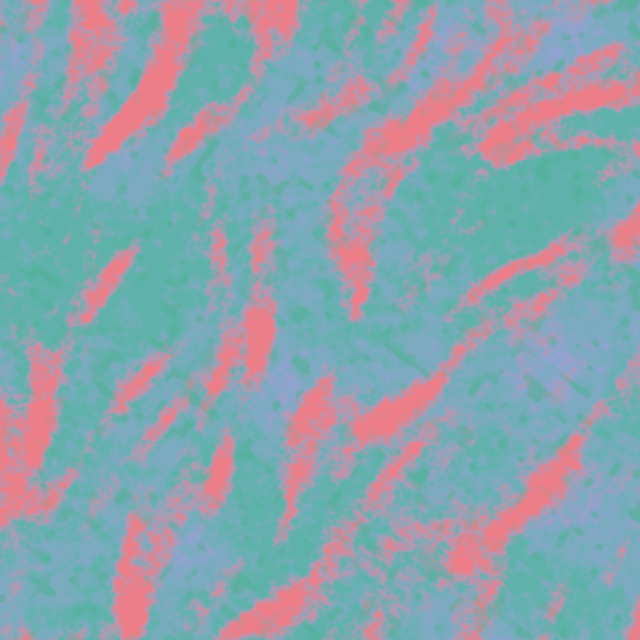
This texture is drawn by a WebGL 1 fragment shader. Its source:

```glsl
precision highp float;
// Mottled teal and lavender ground crossed by soft-edged coral streaks.
// Value noise smeared along a curving direction field gives the streaks;
// patches, mottle and grain tint the ground and roughen the edges.

uniform vec2 u_resolution;

#define STREAK_SCALE 30.0
#define STREAK_REACH 0.1
#define STREAK_GAIN 9.5
#define STREAK_LOW -0.35
#define STREAK_HIGH 1.85
#define EDGE_MOTTLE 1.1
#define EDGE_GRAIN 1.0
#define MOTTLE_SCALE 62.0
#define GRAIN_SCALE 170.0
#define PATCH_SCALE 7.0
#define SPOT_SCALE 56.0
#define STEPS 12

const vec3 TEAL = vec3(0.37, 0.70, 0.67);
const vec3 BLUE = vec3(0.48, 0.67, 0.75);
const vec3 LAVENDER = vec3(0.57, 0.64, 0.81);
const vec3 MAUVE = vec3(0.70, 0.60, 0.69);
const vec3 CORAL = vec3(0.93, 0.49, 0.53);
const vec3 GREEN = vec3(0.31, 0.69, 0.58);

float hash(vec2 p) {
  vec3 q = fract(vec3(p.xyx) * 0.1031);
  q += dot(q, q.yzx + 33.33);
  return fract((q.x + q.y) * q.z);
}

float noise(vec2 p) {
  vec2 cell = floor(p);
  vec2 f = fract(p);
  f = f * f * (3.0 - 2.0 * f);
  float low = mix(hash(cell), hash(cell + vec2(1.0, 0.0)), f.x);
  float high = mix(hash(cell + vec2(0.0, 1.0)), hash(cell + 1.0), f.x);
  return mix(low, high, f.y);
}

// Turned away from the axes so the noise lattice does not show.
vec2 turned(vec2 p) {
  return mat2(0.8, 0.6, -0.6, 0.8) * p + 7.0;
}

// Streaks stand steep at the left and lean over towards the right.
vec2 flow(vec2 p) {
  float lean = 1.35 - 0.75 * p.x + 0.7 * (p.y - 0.5) * (1.0 - p.x);
  float angle = lean + 1.5 * (noise(p * 5.0 + 31.0) - 0.5);
  return vec2(cos(angle), sin(angle));
}

// Weighted average of noise along the flow, both ways from p.
float streaks(vec2 p) {
  vec2 ahead = p;
  vec2 behind = p;
  float sum = noise(turned(p * STREAK_SCALE));
  float total = 1.0;
  float stride = STREAK_REACH / float(STEPS);
  for (int i = 1; i <= STEPS; i++) {
    float t = float(i) / float(STEPS);
    float weight = 1.0 - t * t;
    ahead += flow(ahead) * stride;
    behind -= flow(behind) * stride;
    sum += weight * noise(turned(ahead * STREAK_SCALE));
    sum += weight * noise(turned(behind * STREAK_SCALE));
    total += 2.0 * weight;
  }
  return sum / total - 0.5;
}

// Teal through blue to lavender.
vec3 groundColor(float tone) {
  vec3 c = mix(TEAL, BLUE, smoothstep(0.05, 0.55, tone));
  return mix(c, LAVENDER, smoothstep(0.55, 1.0, tone));
}

void main() {
  vec2 p = gl_FragCoord.xy / min(u_resolution.x, u_resolution.y);
  float mottle = noise(turned(p * MOTTLE_SCALE) + 90.0) - 0.5;
  float grain = noise(turned(p * GRAIN_SCALE) + 150.0) - 0.5;

  // Ground with broad patches, mottle and grain
  float patches = noise(turned(p * PATCH_SCALE) + 53.0) - 0.5;
  vec3 color = groundColor(0.47 + 0.9 * patches + 0.5 * mottle + 0.35 * grain);

  // Coral streaks with mauve rims
  float height = STREAK_GAIN * streaks(p) + EDGE_MOTTLE * mottle
               + EDGE_GRAIN * grain;
  float cover = smoothstep(STREAK_LOW, STREAK_HIGH, height);
  color = mix(color, MAUVE, min(2.0 * cover, 1.0));
  color = mix(color, CORAL, max(2.0 * cover - 1.0, 0.0));

  // Small green spots, mostly in the ground
  float spots = noise(turned(p * SPOT_SCALE) + 211.0) + 0.2 * grain;
  float green = smoothstep(0.66, 0.95, spots) * (1.0 - 0.8 * cover);
  color = mix(color, GREEN, 0.6 * green);

  gl_FragColor = vec4(color, 1.0);
}
```
